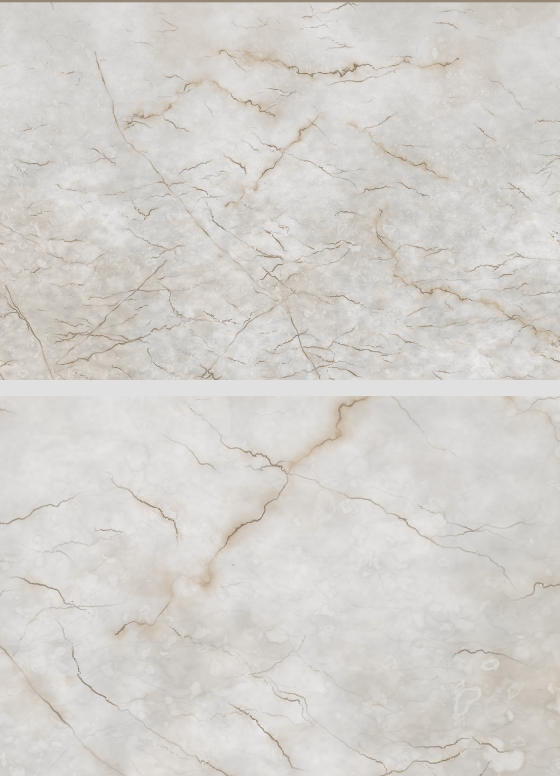
Top, the full canvas; bottom, a detail of the centre.
Write a Shadertoy shader that draws this texture.

```glsl
#define PALE vec3(0.874, 0.869, 0.865)
#define GREY vec3(0.812, 0.808, 0.795)
#define BEIGE vec3(0.785, 0.748, 0.700)
#define SHELL vec3(0.895, 0.891, 0.885)
#define OCHRE vec3(0.735, 0.635, 0.510)
#define UMBER vec3(0.420, 0.350, 0.270)
#define CLOUD_SCALE 5.0
#define VEIN_WIDTH 0.0008
#define VEIN_WANDER 0.085
#define SHELL_DENSITY 0.55
#define GRAIN 0.018
#define LEDGE 0.006

float hash(vec2 p) {
    vec3 q = fract(p.xyx * 0.1031);
    q += dot(q, q.yzx + 33.33);
    return fract((q.x + q.y) * q.z);
}

float noise(vec2 p) {
    vec2 i = floor(p), f = fract(p);
    f = f * f * (3.0 - 2.0 * f);
    return mix(mix(hash(i), hash(i + vec2(1, 0)), f.x),
               mix(hash(i + vec2(0, 1)), hash(i + vec2(1, 1)), f.x), f.y);
}

float fbm(vec2 p) {
    float sum = 0.0, amp = 0.5;
    for (int i = 0; i < 5; i++) {
        sum += amp * noise(p);
        p = mat2(1.6, 1.2, -1.2, 1.6) * p + 17.3;
        amp *= 0.5;
    }
    return sum / 0.97;
}

vec2 wander(vec2 p) {
    return vec2(fbm(p), fbm(p + 41.7)) - 0.5;
}

float segmentDistance(vec2 p, vec4 s) {
    vec2 a = p - s.xy, b = s.zw - s.xy;
    return length(a - b * clamp(dot(a, b) / dot(b, b), 0.0, 1.0));
}

float stroke(float d, float width, float px) {
    return 1.0 - smoothstep(0.0, width + px, d);
}

// Start and end of each jagged vein and each straighter crack
const vec4 VEINS[9] = vec4[9](
    vec4(0.34, 0.67, 0.54, 0.78), vec4(0.54, 0.78, 0.73, 0.69),
    vec4(0.56, 0.86, 0.84, 0.80), vec4(0.84, 0.80, 1.20, 0.84),
    vec4(0.59, 0.46, 0.84, 0.68), vec4(0.91, 0.68, 1.15, 0.53),
    vec4(1.00, 0.43, 1.04, 0.27), vec4(1.04, 0.27, 1.27, 0.21),
    vec4(1.27, 0.21, 1.48, 0.07));
const vec4 CRACKS[7] = vec4[7](
    vec4(0.25, 0.86, 0.33, 0.64), vec4(0.33, 0.64, 0.55, 0.38),
    vec4(0.55, 0.38, 0.71, 0.23), vec4(0.02, 0.25, 0.15, 0.00),
    vec4(0.15, 0.04, 0.44, 0.31), vec4(0.52, 0.01, 0.77, 0.24),
    vec4(0.74, 0.22, 0.84, 0.01));

// Pale fossil discs and rings: x is the fill, y the rim shadow
vec2 shells(vec2 p, float px) {
    vec2 result = vec2(0.0);
    for (int layer = 0; layer < 3; layer++) {
        float scale = 24.0 + 19.0 * float(layer);
        vec2 q = p * scale + float(layer) * 23.0;
        q += 1.1 * wander(q * 1.4);
        vec2 cell = floor(q);
        float keep = step(hash(cell + 5.1), SHELL_DENSITY) * mix(0.2, 1.0, hash(cell + 2.6));
        vec2 center = 0.35 + 0.3 * vec2(hash(cell + 1.7), hash(cell + 9.2));
        float radius = mix(0.06, 0.27, hash(cell + 3.3));
        float d = length(fract(q) - center) - radius;
        float soft = 0.05 + px * scale;
        float disc = 1.0 - smoothstep(-soft, soft, d);
        float ring = 1.0 - smoothstep(0.0, 0.04 + soft, abs(d));
        float hollow = step(0.65, hash(cell + 7.9));
        result.x = max(result.x, keep * mix(disc, ring, hollow));
        result.y = max(result.y, keep * (1.0 - smoothstep(0.0, soft, abs(d - 0.08))));
    }
    return result;
}

void mainImage(out vec4 fragColor, in vec2 fragCoord) {
    vec2 p = fragCoord / iResolution.y;
    float px = 1.0 / iResolution.y;
    float low = 1.0 - smoothstep(0.25, 0.88, p.y);

    // Clouded stone with crumbly beige flakes towards the bottom
    vec2 drift = 0.10 * wander(p * 7.0);
    float cloud = fbm((p + drift) * CLOUD_SCALE + 3.0);
    vec3 col = mix(PALE, GREY, smoothstep(0.38, 0.74, cloud + 0.08 * low - 0.03));
    float warm = smoothstep(0.53, 0.72, fbm((p + drift) * 4.0 + 11.0) + 0.05 * low);
    col = mix(col, BEIGE, 0.5 * warm);
    float flake = fbm((p + 0.4 * drift) * vec2(17.0, 24.0) + 5.0);
    col = mix(col, BEIGE, smoothstep(0.53, 0.66, flake) * mix(0.06, 0.40, low));
    col += (fbm(p * vec2(44.0, 58.0)) - 0.5) * mix(0.05, 0.14, low);
    float groove = abs(fbm((p + drift) * vec2(12.0, 38.0)) - 0.5);
    col -= 0.03 * low * (1.0 - smoothstep(0.0, 0.03, groove));

    // Fossil fragments gathered in drifts
    vec2 shell = shells(p, px);
    float colony = smoothstep(0.42, 0.62, fbm(p * 6.0 + 29.0) + 0.12 * low - 0.03);
    col = mix(col, SHELL, 0.65 * colony * shell.x);
    col -= vec3(0.018, 0.023, 0.030) * colony * shell.y;

    // Long veins with a crumbling ochre stain, broken along their length
    vec2 fineJag = 0.018 * wander(p * 48.0);
    vec2 jagged = p + VEIN_WANDER * wander(p * 10.0) + 1.5 * fineJag;
    vec2 gentle = p + 0.035 * wander(p * 9.0) + 0.5 * fineJag;
    float veinDist = 9.0, crackDist = 9.0;
    for (int i = 0; i < 9; i++) veinDist = min(veinDist, segmentDistance(jagged, VEINS[i]));
    for (int i = 0; i < 7; i++) crackDist = min(crackDist, segmentDistance(gentle, CRACKS[i]));
    float patchy = smoothstep(0.30, 0.72, 0.5 * noise(p * 14.0 + 4.0) + 0.5 * noise(p * 52.0));
    float crumb = smoothstep(0.30, 0.65, fbm(p * 46.0 + 13.0));
    float stain = exp(-veinDist * 95.0) * mix(0.20, 0.65, crumb);
    stain = max(stain, 0.25 * crumb * exp(-crackDist * 180.0));
    float ink = stroke(veinDist, VEIN_WIDTH, px) * mix(0.04, 0.62, patchy);
    ink = max(ink, stroke(crackDist, VEIN_WIDTH, px) * mix(0.10, 0.52, patchy));

    // Short broken hairlines, mostly level, along contours of stretched noise
    for (int i = 0; i < 6; i++) {
        float k = float(i), angle = 0.20 * (k - 1.8);
        mat2 turn = mat2(cos(angle), sin(angle), -sin(angle), cos(angle));
        vec2 q = turn * (p + 0.022 * wander(p * 18.0) + fineJag) + 3.7 * k;
        float n = noise(q * vec2(3.6, 16.0)) + 0.2 * noise(q * vec2(11.0, 33.0) + 8.0) - 0.60;
        float slope = length(vec2(dFdx(n), dFdy(n))) * iResolution.y;
        float d = abs(n) / max(slope, 4.0);
        float gate = noise(p * vec2(11.0, 18.0) + 19.0 * k) + 0.14 * low;
        gate = smoothstep(0.60, 0.95, gate) * smoothstep(3.0, 9.0, slope);
        gate *= mix(0.25, 1.0, patchy);
        ink = max(ink, 0.60 * gate * stroke(d, 0.4 * VEIN_WIDTH, px));
        stain = max(stain, 0.35 * gate * crumb * exp(-d * 150.0));
    }
    col = mix(col, OCHRE, stain);
    col = mix(col, UMBER, ink);

    // Fine grain, then the dark ledge along the top
    col += GRAIN * (noise(p * 260.0) - 0.5);
    float ledge = 1.0 - smoothstep(LEDGE - px, LEDGE + px, 1.0 - p.y);
    col = mix(col, mix(UMBER, BEIGE, 0.45), ledge);
    fragColor = vec4(clamp(col, 0.0, 1.0), 1.0);
}
```
